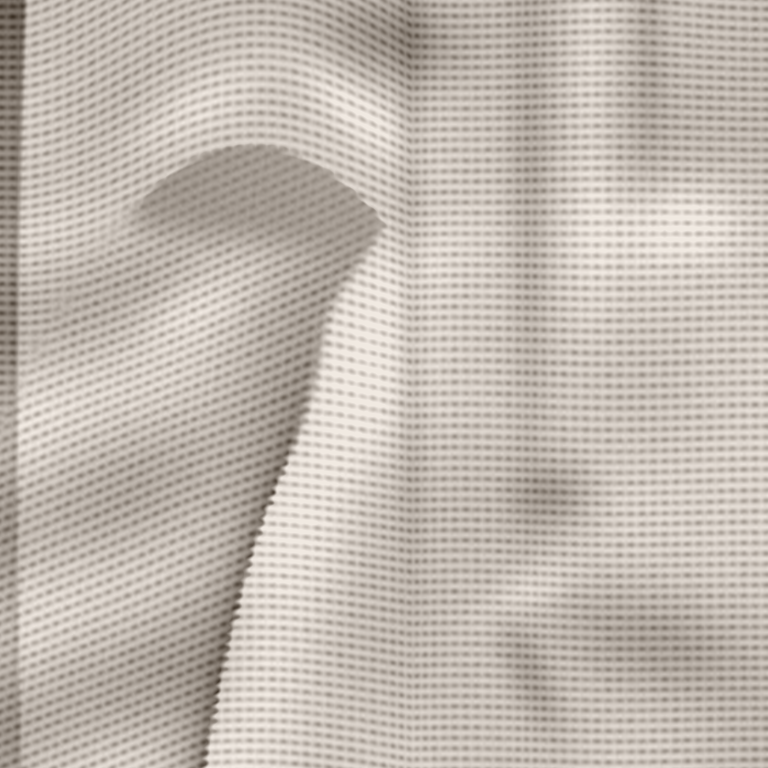
Reproduce this texture procedurally as a WebGL 2 fragment shader.

```glsl
#version 300 es
precision highp float;

uniform vec2 u_resolution;
out vec4 outColor;

const vec3 SHADOW_COLOR = vec3(0.44, 0.40, 0.36);
const vec3 LIGHT_COLOR = vec3(0.90, 0.87, 0.84);
const vec2 CELLS = vec2(68.0, 73.0);   // waffle cells across and down
const float BASE_TONE = 0.72;
const float WEAVE_DEPTH = 0.32;
const float CELL_VARIATION = 0.40;
const float FIBRE_GRAIN = 0.08;
const float FOLD_STRENGTH = 1.45;
const float LOWER_TILT = 0.42;         // slope of the rows on the lower cloth
const float SEAM_X = 0.535;            // crease between ridge and flat cloth
const float VALLEY_X = 0.69;
const float EDGE_SOFTNESS = 0.005;
const float TAU = 6.2831853;

// Soft folds: centre and radii, then angle and tone change
const int FOLD_COUNT = 12;
const vec4 FOLD_SHAPE[FOLD_COUNT] = vec4[](
    vec4(0.51, 0.95, 0.090, 0.055), vec4(0.46, 0.86, 0.090, 0.030),
    vec4(0.69, 0.74, 0.028, 0.340), vec4(0.845, 0.97, 0.022, 0.18),
    vec4(0.77, 0.86, 0.032, 0.240), vec4(0.89, 0.71, 0.090, 0.055),
    vec4(0.72, 0.355, 0.05, 0.040), vec4(0.69, 0.12, 0.028, 0.080),
    vec4(0.86, 0.16, 0.140, 0.060), vec4(0.69, 0.23, 0.070, 0.030),
    vec4(0.25, 0.60, 0.080, 0.040), vec4(0.24, 0.85, 0.110, 0.040));
const vec2 FOLD_TURN[FOLD_COUNT] = vec2[](
    vec2(-0.25, -0.30), vec2(-0.70, 0.15), vec2(0.0, -0.17), vec2(0.0, -0.14),
    vec2(0.0, 0.13), vec2(0.1, 0.17), vec2(0.2, -0.21), vec2(0.4, -0.19),
    vec2(-0.3, -0.18), vec2(0.5, 0.14), vec2(0.4, 0.14), vec2(0.6, 0.14));

float hash(vec2 p) {
    return fract(sin(dot(p, vec2(127.1, 311.7))) * 43758.5453);
}

float noise(vec2 p) {
    vec2 i = floor(p), f = fract(p);
    f = f * f * (3.0 - 2.0 * f);
    return mix(mix(hash(i), hash(i + vec2(1, 0)), f.x),
               mix(hash(i + vec2(0, 1)), hash(i + 1.0), f.x), f.y);
}

float bell(float x) {
    return exp(-x * x);
}

// Raised ribs around small pits that are lit from above
float waffle(vec2 uv, float stagger) {
    vec2 cell = uv * CELLS;
    cell.x += stagger * mod(floor(cell.y), 2.0);
    vec2 q = fract(cell) - 0.5;
    vec2 s = q * vec2(2.8, 3.6);
    float depth = 1.0 + CELL_VARIATION * (hash(floor(cell)) - 0.5);
    float pit = exp(-dot(s, s)) * (1.0 + 1.4 * q.y) * depth;
    return 0.32 - pit - 0.24 * cos(TAU * q.y);
}

float softFolds(vec2 p) {
    float tone = 0.0;
    for (int i = 0; i < FOLD_COUNT; i++) {
        float c = cos(FOLD_TURN[i].x), s = sin(FOLD_TURN[i].x);
        vec2 d = p - FOLD_SHAPE[i].xy;
        d = vec2(c * d.x + s * d.y, c * d.y - s * d.x) / FOLD_SHAPE[i].zw;
        tone += FOLD_TURN[i].y * exp(-dot(d, d));
    }
    return tone * FOLD_STRENGTH;
}

void main() {
    vec2 p = gl_FragCoord.xy / u_resolution;

    // Upper cloth: rows arch over the pocket, columns crowd in the creases
    float archX = 9.0 * (clamp(p.x, 0.03, SEAM_X) - 0.335);
    float archHeight = mix(0.022, 0.055, smoothstep(0.40, 0.85, p.y));
    float arch = archHeight * (cos(9.0 * (SEAM_X - 0.335)) - cos(archX));
    float crowding = 0.014 * tanh((p.x - SEAM_X) / 0.03)
                   + 0.010 * tanh((p.x - VALLEY_X) / 0.03);
    float wobble = 0.014 * (noise(p * 5.0) - 0.5);
    float upperWeave = waffle(p + vec2(crowding, arch + wobble), 0.0);
    vec2 tilted = vec2(p.x + LOWER_TILT * p.y, p.y - LOWER_TILT * p.x);
    float lowerWeave = waffle(tilted * 0.93 + wobble, 0.5);

    // Lower cloth lies below the pocket rim and left of the ridge
    float rimOffset = p.x - 0.335;
    float rimDepth = 0.81 - 3.4 * rimOffset * rimOffset - 0.05 * rimOffset - p.y;
    float ridgeDepth = 0.267 + 0.15 * p.y + 0.25 * p.y * p.y - p.x
                     - 0.014 * bell((p.y - 0.60) / 0.06) + 0.008 * bell((p.y - 0.43) / 0.08);
    float pocketSpan = smoothstep(0.13, 0.20, p.x);
    float rimSoftness = mix(0.05, EDGE_SOFTNESS, pocketSpan);
    float ridgeSoftness = mix(EDGE_SOFTNESS, 0.013, smoothstep(0.36, 0.50, p.y));
    float scallop = 0.004 * upperWeave;
    float under = smoothstep(-rimSoftness, rimSoftness, rimDepth - scallop)
                * smoothstep(-ridgeSoftness, ridgeSoftness, ridgeDepth - scallop);

    // Shading of pocket, contact shadow and ridge
    float gap = max(ridgeDepth, 0.0);
    float pocket = under * pocketSpan * smoothstep(0.65, 0.72, p.y + 0.12 * rimOffset);
    float hollow = under * bell(gap / 0.10) * smoothstep(0.25, 0.55, p.y) * (1.0 - pocket);
    float contact = under * (1.0 - smoothstep(0.33, 0.62, p.y));
    float ridge = (1.0 - under) * bell((ridgeDepth + 0.06) / 0.075)
                * (1.0 - smoothstep(0.62, 0.76, p.y));
    float tone = BASE_TONE + softFolds(p) + 0.24 * ridge - 0.34 * pocket - 0.34 * hollow;
    tone -= contact * (0.48 * exp(-gap / 0.055) + 0.36 * exp(-gap / 0.012));
    tone -= 0.18 * bell((p.x - SEAM_X) / 0.02) * smoothstep(0.1, 0.45, p.y);

    // Diagonal swells on the left, broad unevenness everywhere
    float swell = -cos(TAU * (p.y - 0.35 * p.x - 0.565) / 0.26);
    float swellArea = (1.0 - smoothstep(0.18, 0.36, p.x)) * (1.0 - smoothstep(0.66, 0.80, p.y));
    tone += swellArea * (0.15 * swell + 0.05);
    tone += 0.22 * (noise(p * 6.0 + 3.0) - 0.5);

    // Dark fold along the left border
    float stripEdge = 0.022 + 0.03 * (p.y - 0.4) * (p.y - 0.4) - p.x;
    float strip = smoothstep(-EDGE_SOFTNESS, EDGE_SOFTNESS, stripEdge);
    tone -= strip * (0.22 + 0.55 * p.y * p.y + 0.2 * exp(-max(stripEdge, 0.0) / 0.006));

    // Weave and fibres
    float weave = mix(upperWeave, lowerWeave, under);
    tone += WEAVE_DEPTH * (1.0 - 0.5 * pocket) * weave;
    tone += FIBRE_GRAIN * (noise(p * vec2(260.0, 220.0)) - 0.5);

    outColor = vec4(mix(SHADOW_COLOR, LIGHT_COLOR, clamp(tone, -0.6, 1.1)), 1.0);
}
```
